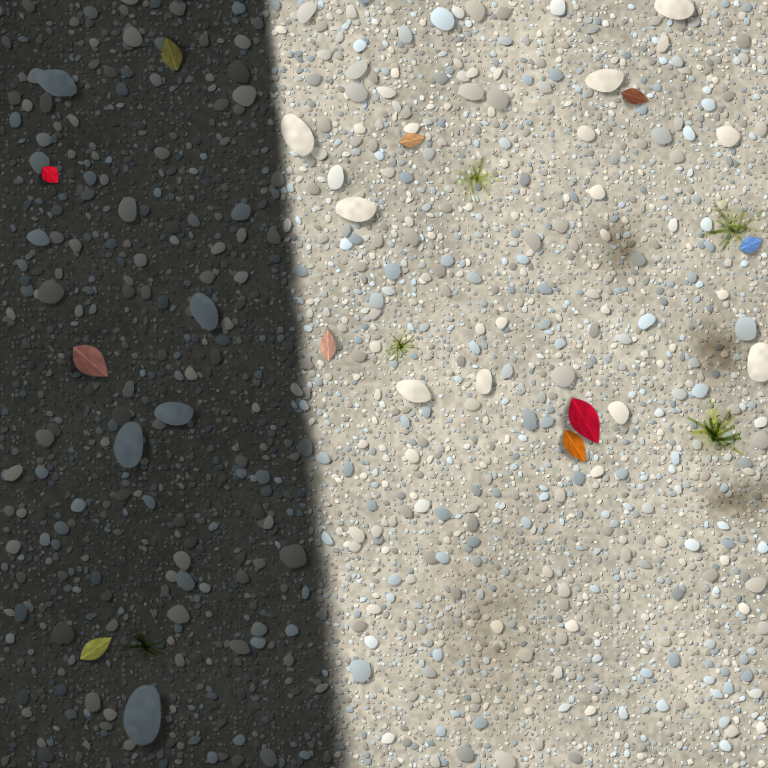
This texture is drawn by a Shadertoy shader. Its source:

```glsl
const vec3 GROUND = vec3(.73, .705, .64);
const vec3 COOL = vec3(.91, .98, 1.);
const vec3 WARM = vec3(1., .965, .89);
const vec3 SHADE_TINT = vec3(.96, 1., 1.03);
const float SHADE_GROUND = .27;
const float SHADE_STONE = .45;
const vec2 DROP_OFFSET = vec2(.32, -.24);
const float EDGE_BOTTOM = .452;
const float EDGE_SLOPE = -.103;
// Large stones: centre, half length, angle
const vec4 BIG_STONES[12] = vec4[12](
    vec4(.186, .068, .04, 1.3), vec4(.266, .595, .026, 1.9),
    vec4(.168, .42, .031, 1.3), vec4(.227, .462, .025, .1),
    vec4(.074, .892, .026, -.4), vec4(.464, .728, .026, .1),
    vec4(.387, .824, .029, -1.2), vec4(.539, .491, .022, -.4),
    vec4(.878, .991, .026, 0.), vec4(.788, .896, .024, .2),
    vec4(.63, .503, .018, 1.5), vec4(.99, .528, .028, 1.5));
// Grass: centre, size, strength
const vec4 TUFTS[5] = vec4[5](
    vec4(.931, .433, .045, .9), vec4(.189, .16, .032, .7),
    vec4(.957, .705, .045, .5), vec4(.618, .766, .035, .5),
    vec4(.521, .55, .025, .6));

vec4 hash4(vec2 p) {
    vec4 q = fract(p.xyxy * vec4(.1031, .103, .0973, .1099));
    q += dot(q, q.wzxy + 33.33);
    return fract((q.xxyz + q.yzzw) * q.zywx);
}

float noise(vec2 p) {
    vec2 i = floor(p), f = fract(p), e = vec2(0, 1);
    f *= f * (3. - 2. * f);
    return mix(mix(hash4(i).x, hash4(i + e.yx).x, f.x),
               mix(hash4(i + e).x, hash4(i + e.yy).x, f.x), f.y);
}

vec2 turn(vec2 p, float a) {
    return vec2(cos(a) * p.x + sin(a) * p.y, cos(a) * p.y - sin(a) * p.x);
}

float stoneShape(vec2 q, float angle, float aspect) {
    vec2 e = turn(q, angle) / vec2(1, aspect);
    return length(e) + .12 * sin(e.x * 2.7 + angle * 5.) * sin(e.y * 2.3 + angle * 3.);
}

// q is in stone radii; lift brightens stones lying in shade
void drawStone(inout vec3 color, inout float lift, vec2 q, float radius,
               float angle, float aspect, vec3 tint, float stoneLift) {
    float soft = clamp(1.1 / (iResolution.y * radius), .06, .45);
    float drop = 1. - smoothstep(.75, 1.2, stoneShape(q - DROP_OFFSET, angle, aspect));
    float cover = 1. - smoothstep(1. - soft, 1. + soft, stoneShape(q, angle, aspect));
    color *= 1. - .38 * drop;
    color = mix(color, tint * (1. + .13 * dot(q, vec2(-.7, .6))), cover);
    lift = mix(lift, stoneLift, cover);
}

void stoneLayer(inout vec3 color, inout float lift, vec2 p, float scale, float density, float stoneLift) {
    vec2 g = p * scale;
    for (int n = 0; n < 9; n++) {
        vec2 id = floor(g) + vec2(n % 3 - 1, n / 3 - 1);
        vec4 h = hash4(id + scale), k = hash4(id + scale + 57.3);
        if (h.x > density) continue;
        float radius = mix(.2, .46, k.x);
        vec3 tint = mix(.62, .94, k.y) * mix(COOL, WARM, smoothstep(0., .7, k.z));
        drawStone(color, lift, (g - id - .2 - .6 * h.yz) / radius, radius / scale,
                  h.w * 6.28, mix(.55, .95, k.w), tint, stoneLift * mix(.5, 1., k.y));
    }
}

// place holds centre and half size
void leaf(inout vec3 color, vec2 p, vec4 place, float angle, vec3 tint) {
    vec2 q = turn(p - place.xy, angle) / place.zw;
    float d = abs(q.y) - (1. - q.x * q.x) * (1. - .25 * q.x);
    float soft = 1.2 / (iResolution.y * place.w);
    float vein = 1. - smoothstep(0., .16, abs(q.y));
    if (abs(q.x) > 1.2) return;
    color *= 1. - .35 * (1. - smoothstep(-.1, .4, d + .3 * q.y));
    vec3 body = tint * (.88 + .2 * noise(q * 4.) + .15 * q.y + .22 * vein);
    color = mix(color, body, 1. - smoothstep(-soft, soft, d));
}

void tuft(inout vec3 color, vec2 p, vec4 t) {
    vec2 q = (p - t.xy) / t.z;
    if (dot(q, q) > 1.6) return;
    color *= mix(vec3(1), vec3(.68, .7, .52), t.w * exp(-4. * dot(q, q)));
    for (int i = 0; i < 18; i++) {
        vec4 h = hash4(vec2(i, t.x * 91.));
        vec2 b = turn(q - .3 * (h.xy - .5), h.z * 6.28);
        float along = clamp(b.x, 0., mix(.4, .95, h.w));
        float blade = 1. - smoothstep(.015, .07, length(b - vec2(along, .12 * along * along)));
        color *= mix(vec3(1), mix(vec3(.5, .58, .32), vec3(1, 1.03, .7), h.y), blade * t.w);
    }
}

float blob(vec2 p, vec4 place) {
    vec2 q = (p - place.xy) / place.zw;
    return exp(-dot(q, q));
}

void mainImage(out vec4 fragColor, in vec2 fragCoord) {
    vec2 p = fragCoord / iResolution.xy;
    float lift = 0.;
    // Gritty soil
    float grit = mix(noise(p * 85.), noise(p * 190.), .6);
    vec3 color = GROUND * (.8 + .28 * grit + .14 * noise(p * 9.));
    // Gravel from fine to coarse
    stoneLayer(color, lift, p, 145., .55, .3);
    stoneLayer(color, lift, p, 83., .4, .55);
    stoneLayer(color, lift, p, 46., .27, .85);
    stoneLayer(color, lift, p, 27., .13, .9);
    // Damp soil
    float damp = .3 * (blob(p, vec4(.807, .675, .026, .032)) + blob(p, vec4(.935, .54, .035, .045))
               + blob(p, vec4(.97, .35, .05, .022)) + .5 * blob(p, vec4(.64, .18, .07, .13)));
    color *= 1. - damp * (.6 + .8 * noise(p * 40.)) * vec3(.92, 1, 1.15);
    for (int i = 0; i < 12; i++) {
        vec4 s = BIG_STONES[i];
        vec3 tint = s.x < .37 ? .83 * COOL : .91 * WARM;
        tint *= .93 + .12 * noise(p * 120.);
        drawStone(color, lift, (p - s.xy) / s.z, s.z, s.w, .62, tint, .85);
    }
    for (int i = 0; i < 5; i++) tuft(color, p, TUFTS[i]);
    // Broad shade with a soft, ragged edge
    float edge = EDGE_BOTTOM + EDGE_SLOPE * p.y + .006 * (noise(p * 45.) - .5);
    float width = mix(.022, .011, p.y);
    float sun = smoothstep(-width, width, p.x - edge);
    color *= mix(SHADE_TINT * mix(SHADE_GROUND, SHADE_STONE, lift), vec3(1.04), sun);
    // Leaves and coloured scraps
    leaf(color, p, vec4(.749, .419, .025, .012), -1., vec3(.78, .42, .1));
    leaf(color, p, vec4(.762, .452, .034, .018), -1.05, vec3(.68, .07, .17));
    leaf(color, p, vec4(.118, .529, .03, .018), -.7, vec3(.45, .3, .27));
    leaf(color, p, vec4(.066, .772, .014, .011), -.8, vec3(.75, .08, .16));
    leaf(color, p, vec4(.125, .156, .025, .012), .6, vec3(.46, .47, .22));
    leaf(color, p, vec4(.223, .93, .023, .013), 1.9, vec3(.33, .32, .17));
    leaf(color, p, vec4(.978, .682, .016, .01), .4, vec3(.42, .57, .8));
    leaf(color, p, vec4(.827, .874, .018, .01), -.3, vec3(.5, .3, .22));
    leaf(color, p, vec4(.537, .818, .017, .009), .2, vec3(.77, .58, .4));
    leaf(color, p, vec4(.427, .551, .021, .01), 1.6, vec3(.79, .6, .51));
    fragColor = vec4(clamp(color, 0., 1.), 1);
}
```
